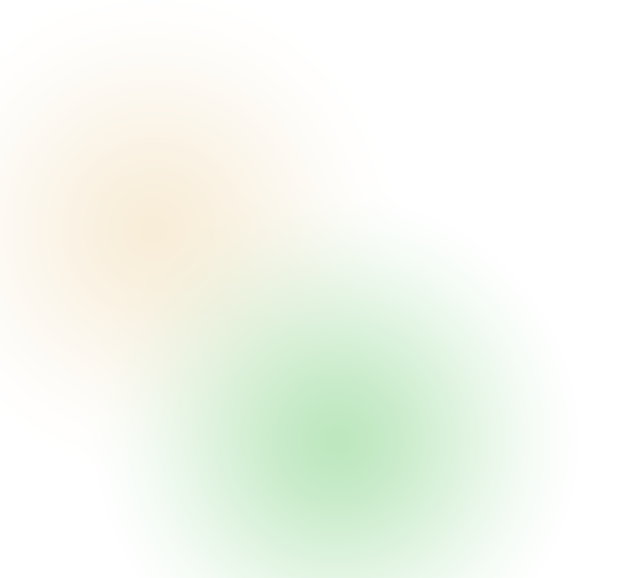
Give the GLSL for this background, as a WebGL 1 fragment shader.

```glsl
precision highp float;
// Two soft, blurred discs of light on white: a warm peach glow at upper left
// and a stronger green glow at lower centre, layered over it.
// Each is a radial falloff, in units of the canvas height.

uniform vec2 u_resolution;

#define PEACH_CENTRE vec2(0.267, 0.603)
#define GREEN_CENTRE vec2(0.584, 0.238)
#define PEACH_RADIUS 0.445
#define GREEN_RADIUS 0.460
#define ROUNDNESS 0.75

const vec3 PAPER = vec3(1.0);
const vec3 PEACH = vec3(0.972, 0.929, 0.848);
const vec3 GREEN = vec3(0.740, 0.904, 0.745);

// Opacity of a glow: 1 at its centre, easing to 0 at its radius.
float glow(vec2 p, vec2 centre, float radius) {
    float t = clamp(1.0 - length(p - centre) / radius, 0.0, 1.0);
    float eased = t * t * (3.0 - 2.0 * t);
    return mix(t * t, eased, ROUNDNESS);
}

void main() {
    // Scale to the design's aspect so the layout holds on any canvas.
    vec2 uv = gl_FragCoord.xy / u_resolution;
    vec2 p = uv * vec2(512.0 / 462.0, 1.0);

    // Back to front: paper, peach, green.
    vec3 colour = mix(PAPER, PEACH, glow(p, PEACH_CENTRE, PEACH_RADIUS));
    colour = mix(colour, GREEN, glow(p, GREEN_CENTRE, GREEN_RADIUS));

    gl_FragColor = vec4(colour, 1.0);
}
```
